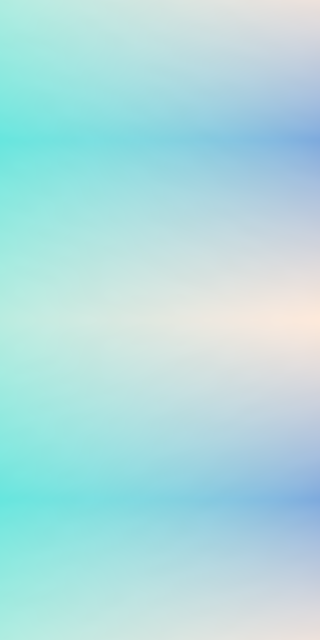
Give the GLSL for this background, as a Shadertoy shader.

```glsl
#define BAND_OFFSET 0.281
#define INNER_REACH 0.281
#define OUTER_REACH 0.262
#define FADE_POWER 0.8
#define CREASE_SOFTNESS 0.004
#define STREAK_SCALE vec2(14.0, 60.0)
#define STREAK_SLANT 0.12
#define STREAK_STRENGTH 0.008

const vec3 TURQUOISE = vec3(0.39, 0.90, 0.87);
const vec3 SKY       = vec3(0.50, 0.83, 0.88);
const vec3 BLUE      = vec3(0.48, 0.66, 0.87);
const vec3 MINT      = vec3(0.73, 0.93, 0.88);
const vec3 PEARL     = vec3(0.89, 0.91, 0.88);
const vec3 PEACH     = vec3(1.00, 0.92, 0.86);

float hash(vec2 p) {
    return fract(sin(dot(p, vec2(127.1, 311.7))) * 43758.5453);
}

float valueNoise(vec2 p) {
    vec2 cell = floor(p);
    vec2 f = fract(p);
    f = f * f * (3.0 - 2.0 * f);
    float low = mix(hash(cell), hash(cell + vec2(1.0, 0.0)), f.x);
    float high = mix(hash(cell + vec2(0.0, 1.0)), hash(cell + vec2(1.0, 1.0)), f.x);
    return mix(low, high, f.y);
}

// Quadratic ramp through three colours at x = 0, 0.5 and 1
vec3 ramp(vec3 left, vec3 middle, vec3 right, float x) {
    return left * (1.0 - x) * (1.0 - 2.0 * x)
         + middle * 4.0 * x * (1.0 - x)
         + right * x * (2.0 * x - 1.0);
}

float softAbs(float v) {
    return sqrt(v * v + CREASE_SOFTNESS * CREASE_SOFTNESS);
}

void mainImage(out vec4 fragColor, in vec2 fragCoord) {
    vec2 uv = fragCoord / iResolution.xy;

    // Mirrored distance from the two cool bands
    float mirrorY = softAbs(uv.y - 0.5);
    float fromBand = mirrorY - BAND_OFFSET;
    float reach = fromBand < 0.0 ? INNER_REACH : OUTER_REACH;
    float lightness = pow(clamp(softAbs(fromBand) / reach, 0.0, 1.0), FADE_POWER);

    // Cool band colours fade into the pale centre and outer edges
    vec3 cool = ramp(TURQUOISE, SKY, BLUE, uv.x);
    vec3 pale = ramp(MINT, PEARL, PEACH, uv.x);
    vec3 color = mix(cool, pale, lightness);

    // Faint slanted streaks, mirrored with the gradient
    vec2 streakUv = vec2(uv.x, mirrorY + STREAK_SLANT * uv.x);
    color += STREAK_STRENGTH * (valueNoise(streakUv * STREAK_SCALE) - 0.5);

    fragColor = vec4(clamp(color, 0.0, 1.0), 1.0);
}
```
